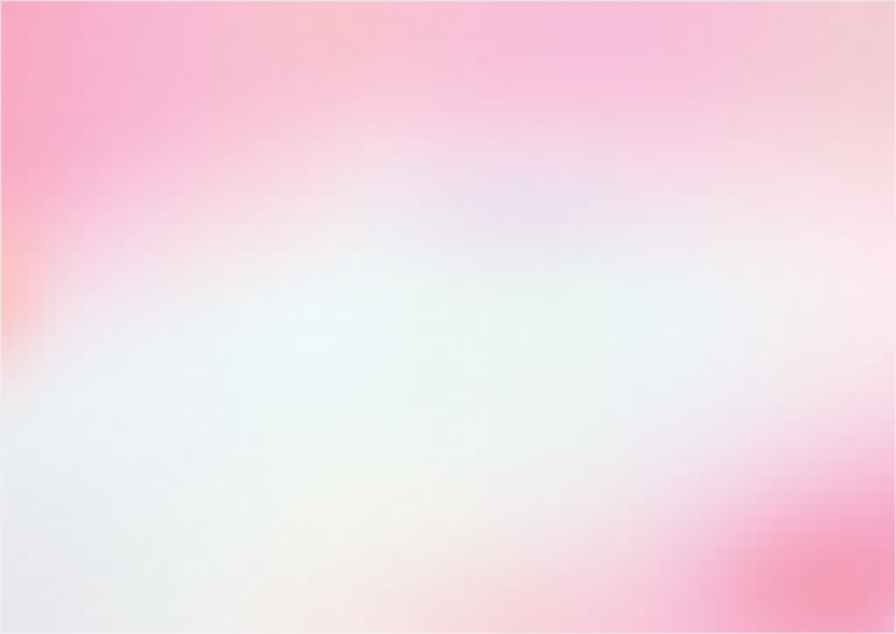
A WebGL 2 fragment shader for this background:

```glsl
#version 300 es
precision highp float;
// Soft pastel mesh gradient: pink top wash, icy centre, rosy lower right corner.
uniform vec2 u_resolution;
out vec4 fragColor;

// Elliptical gaussian glow, 1 at its centre.
float glow(vec2 p, vec2 centre, vec2 radius) {
  vec2 q = (p - centre) / radius;
  return exp(-dot(q, q));
}

float hash(vec2 cell) {
  return fract(sin(dot(cell, vec2(127.1, 311.7))) * 4375.85);
}

// Blend that keeps the midtones warm instead of greying out.
vec3 warmMix(vec3 a, vec3 b, float t) {
  return mix(a, b, t) + vec3(0.08, 0.0, 0.03) * t * (1.0 - t);
}

// Pale ground: cool grey at lower left, blue and mint towards the centre.
vec3 paleGround(vec2 p) {
  vec3 c = vec3(0.928, 0.962, 0.955);
  c = mix(c, vec3(0.91, 0.91, 0.925), glow(p, vec2(0.0, 0.0), vec2(0.2, 0.36)));
  c = mix(c, vec3(0.93, 0.95, 0.975), 0.8 * glow(p, vec2(0.17, 0.38), vec2(0.13, 0.15)));
  c = mix(c, vec3(0.94, 0.978, 0.98), 0.8 * glow(p, vec2(0.36, 0.48), vec2(0.1, 0.18)));
  c = mix(c, vec3(0.905, 0.965, 0.947), 0.6 * glow(p, vec2(0.64, 0.54), vec2(0.1, 0.08)));
  c = mix(c, vec3(0.925, 0.96, 0.98), 0.8 * glow(p, vec2(0.77, 0.44), vec2(0.08, 0.17)));
  c = mix(c, vec3(0.96, 0.97, 0.94), 0.8 * glow(p, vec2(0.42, 0.2), vec2(0.15, 0.1)));
  return mix(c, vec3(0.985, 0.935, 0.95), glow(p, vec2(1.03, 0.55), vec2(0.18, 0.22)));
}

// Pink of the upper band, shifting in hue from left to right.
vec3 topPink(float x) {
  vec3 c = mix(vec3(0.97, 0.665, 0.77), vec3(0.97, 0.72, 0.825), smoothstep(-0.02, 0.19, x));
  c = mix(c, vec3(0.97, 0.765, 0.835), smoothstep(0.13, 0.37, x));
  c = mix(c, vec3(0.968, 0.75, 0.855), smoothstep(0.38, 0.66, x));
  return mix(c, vec3(0.955, 0.805, 0.83), smoothstep(0.7, 1.0, x));
}

void main() {
  float aspect = u_resolution.x / u_resolution.y;
  vec2 grid = vec2(45.25 * aspect, 45.25);

  // Partly snap the position to a square grid for faint stepped tones.
  vec2 uv = gl_FragCoord.xy / u_resolution;
  vec2 corner = vec2(uv.x, 1.0 - uv.y) * grid;
  vec2 centre = (floor(corner) + 0.5) / grid;
  vec2 p = mix(uv, vec2(centre.x, 1.0 - centre.y), 0.4);
  float depth = 1.0 - p.y;
  vec3 col = paleGround(p);

  // Top wash: its lower border dips steeply along the left side.
  float border = 0.245 + 0.24 * exp(-p.x / 0.24) + 0.05 * pow(p.x, 4.0);
  border -= 0.05 * glow(p, vec2(0.43, 0.7), vec2(0.08, 0.25));
  float wash = 1.0 - smoothstep(border - 0.23, border + 0.23, depth);
  col = warmMix(col, topPink(p.x + 0.12 * depth - 0.01), wash);

  // Peach and lavender accents in the wash.
  col = mix(col, vec3(0.97, 0.765, 0.785), 0.7 * glow(p, vec2(0.36, 0.98), vec2(0.08, 0.09)));
  col = mix(col, vec3(0.985, 0.765, 0.74), 0.75 * glow(p, vec2(0.0, 0.56), vec2(0.045, 0.12)));
  col = mix(col, vec3(0.9, 0.875, 0.94), 0.55 * glow(p, vec2(0.58, 0.68), vec2(0.13, 0.09)));

  // Warm peach along the bottom.
  col = mix(col, vec3(0.975, 0.925, 0.905), 0.75 * glow(p, vec2(0.38, -0.02), vec2(0.15, 0.15)));
  col = mix(col, vec3(0.97, 0.84, 0.82), 0.7 * glow(p, vec2(0.58, -0.03), vec2(0.15, 0.16)));

  // Rosy corner: a slanted glow with a hotter core and a lilac tip.
  vec2 slanted = vec2(p.x, p.y + 0.4 * (1.0 - p.x));
  col = warmMix(col, vec3(0.96, 0.65, 0.785), glow(slanted, vec2(1.0, 0.1), vec2(0.35, 0.25)));
  col = mix(col, vec3(0.96, 0.605, 0.695), 0.75 * glow(p, vec2(0.93, 0.07), vec2(0.11, 0.1)));
  col = mix(col, vec3(0.95, 0.72, 0.86), 0.7 * glow(p, vec2(1.01, 0.0), vec2(0.03, 0.05)));

  // Barely visible square mottling.
  col += 0.006 * (hash(floor(corner)) - 0.5);

  // Thin pale rim around the canvas.
  vec2 inset = min(uv, 1.0 - uv) * vec2(aspect, 1.0);
  float rim = 1.0 - smoothstep(0.0, 0.004, min(inset.x, inset.y));
  col = mix(col, vec3(0.96, 0.94, 0.95), 0.65 * rim);

  fragColor = vec4(clamp(col, 0.0, 1.0), 1.0);
}
```
